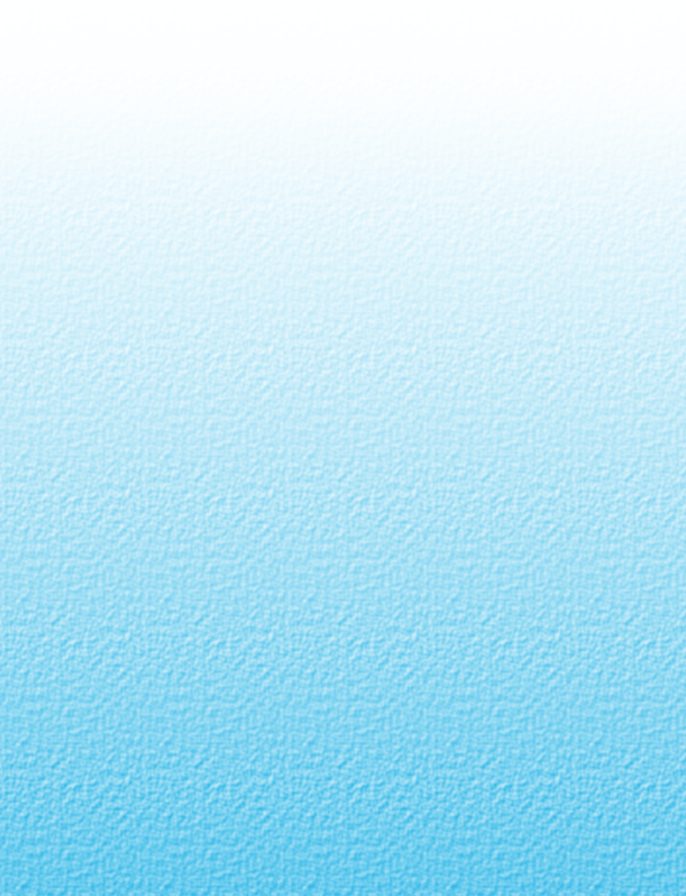
Give the GLSL for this background, as a WebGL 1 fragment shader.

```glsl
precision highp float;
// Embossed paper in a vertical fade from white to sky blue, with a tiled grain.

uniform vec2 u_resolution;

const vec3 PAPER_WHITE = vec3(1.0);
const vec3 DEEP_BLUE = vec3(0.39, 0.79, 0.93);

const float FADE_START = 0.10;       // distance from the top where blue sets in
const float FADE_SLOPE = 1.10;       // gain in blue per canvas height
const float FADE_SOFTNESS = 0.0034;  // rounding of the start of the fade

const float TILE_SIZE = 0.160;       // grain period in canvas heights
const vec2 TILE_ORIGIN = vec2(0.3815, 0.440);
const float COARSE_CELLS = 19.0;     // noise cells across one tile
const float FINE_CELLS = 37.0;
const float FINE_WEIGHT = 0.60;
const vec2 LIGHT_STEP = vec2(-0.007, 0.009); // toward the light, in tiles
const float RELIEF_GAIN = 0.48;
const float BAND_VARIATION = 0.15;   // rougher rows within each tile
const float SEAM_WIDTH = 0.018;
const float SEAM_LIGHT = 0.025;
const float TAU = 6.283185;

// Unit gradient for one lattice point.
vec2 latticeGradient(vec2 cell) {
  vec3 h = fract(cell.xyx * vec3(0.1031, 0.1030, 0.0973));
  h += dot(h, h.yzx + 33.33);
  float angle = TAU * fract((h.x + h.y) * h.z);
  return vec2(cos(angle), sin(angle));
}

// Gradient noise that repeats every "period" cells.
float tiledNoise(vec2 p, float period) {
  vec2 cell = floor(p);
  vec2 f = p - cell;
  vec2 blend = f * f * f * (f * (f * 6.0 - 15.0) + 10.0);
  vec2 low = mod(cell, period);
  vec2 high = mod(cell + 1.0, period);
  float a = dot(latticeGradient(low), f);
  float b = dot(latticeGradient(vec2(high.x, low.y)), f - vec2(1.0, 0.0));
  float c = dot(latticeGradient(vec2(low.x, high.y)), f - vec2(0.0, 1.0));
  float d = dot(latticeGradient(high), f - 1.0);
  return mix(mix(a, b, blend.x), mix(c, d, blend.x), blend.y);
}

// Two octaves, the finer one turned by swapping axes to hide the lattice.
float paperHeight(vec2 tile) {
  return tiledNoise(tile * COARSE_CELLS, COARSE_CELLS)
       + FINE_WEIGHT * tiledNoise(tile.yx * FINE_CELLS + 0.37, FINE_CELLS);
}

// Directional difference of the height: lit slopes positive, shaded negative.
float emboss(vec2 tile) {
  float slope = paperHeight(tile - LIGHT_STEP) - paperHeight(tile + LIGHT_STEP);
  float roughness = 1.0 + BAND_VARIATION * cos(TAU * tile.y);
  return slope * roughness;
}

// Faint light line where tiles meet side by side.
float seam(float x) {
  float offset = (fract(x + 0.5) - 0.5) / SEAM_WIDTH;
  return SEAM_LIGHT * exp(-offset * offset);
}

// Smooth ramp that is flat at the top and straight below.
float fadeDepth(float fromTop) {
  float x = (fromTop - FADE_START) * FADE_SLOPE;
  return 0.5 * (x + sqrt(x * x + FADE_SOFTNESS));
}

void main() {
  vec2 position = gl_FragCoord.xy / u_resolution.y;
  vec2 tile = (position - TILE_ORIGIN) / TILE_SIZE;

  float depth = fadeDepth(1.0 - position.y);
  float relief = RELIEF_GAIN * emboss(tile) + seam(tile.x);

  // Relief grows with the blue and vanishes in the white.
  float reliefStrength = depth * (1.25 - 0.4 * depth);
  vec3 color = mix(PAPER_WHITE, DEEP_BLUE, depth - relief * reliefStrength);
  gl_FragColor = vec4(clamp(color, 0.0, 1.0), 1.0);
}
```
